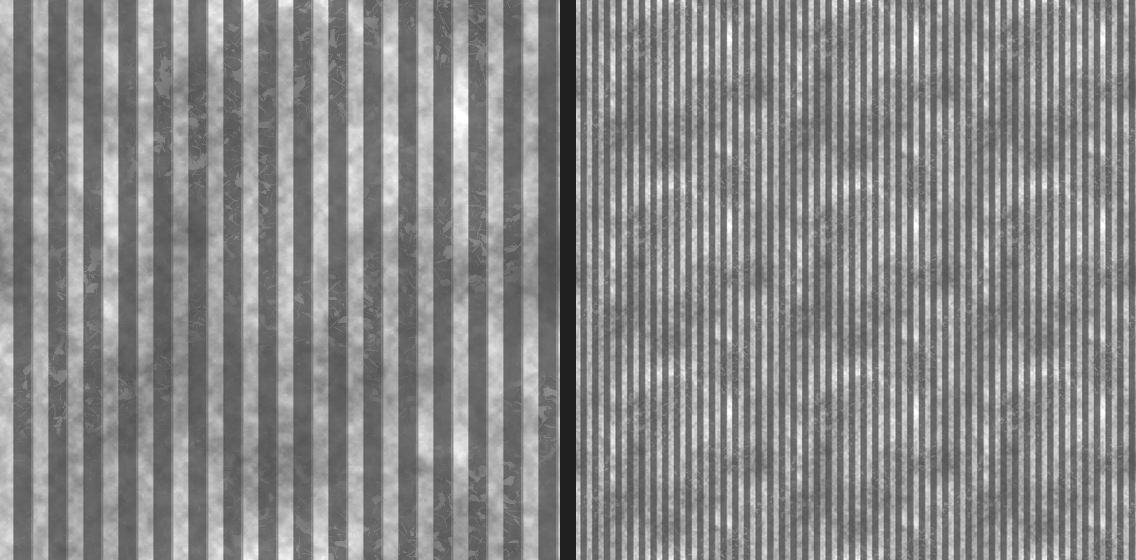
Left: one tile. Right: repeated 3 by 3.
Reproduce this pattern procedurally as a three.js fragment shader.

```glsl
// Sixteen worn vertical stripes in dark and pale grey, with clouded stains, chips and scratches.
varying vec2 vUv;

const float STRIPES = 16.0;
const float DARK_START = 0.385;   // left edge of the dark band, in stripe periods
const float DARK_WIDTH = 0.515;
const float TRIM_WIDTH = 0.055;   // mid-grey strip right of the dark band
const float LINE_WIDTH = 0.022;
const float EDGE_SOFT = 0.018;
const float DARK_TONE = 0.395;
const float TRIM_TONE = 0.53;
const float LIGHT_TONE = 0.695;
const float LIGHT_STAIN = 0.50;
const float DARK_STAIN = 0.12;
const float LIGHT_MOTTLE = 0.30;
const float DARK_MOTTLE = 0.09;
const float GLOW = 0.15;
const float WEAR = 0.12;

float hash(vec2 p) {
  return fract(sin(dot(p, vec2(127.1, 311.7))) * 43758.5453);
}

// Value noise that wraps after a whole number of cells
float noise(vec2 p, float period, float seed) {
  vec2 i = floor(p);
  vec2 f = fract(p);
  f = f * f * (3.0 - 2.0 * f);
  vec2 a = mod(i, period) + seed;
  vec2 b = mod(i + 1.0, period) + seed;
  return mix(mix(hash(a), hash(vec2(b.x, a.y)), f.x),
             mix(hash(vec2(a.x, b.y)), hash(b), f.x), f.y);
}

float fbm(vec2 uv, float cells, float seed) {
  float sum = 0.0;
  float weight = 0.533;
  for (int k = 0; k < 4; k++) {
    sum += weight * noise(uv * cells, cells, seed);
    cells *= 2.0;
    seed += 17.3;
    weight *= 0.5;
  }
  return sum;
}

// Short strokes at random angles, one per cell of a wrapping grid
float scratches(vec2 uv, float cells, float seed) {
  vec2 p = uv * cells;
  vec2 home = floor(p);
  float ink = 0.0;
  for (int y = -1; y <= 1; y++) {
    for (int x = -1; x <= 1; x++) {
      vec2 cell = home + vec2(float(x), float(y));
      vec2 id = mod(cell, cells) + seed;
      vec2 jitter = vec2(hash(id + 3.1), hash(id + 7.7));
      float angle = 6.2832 * hash(id + 11.3);
      vec2 dir = vec2(cos(angle), sin(angle));
      vec2 d = p - cell - 0.25 - 0.5 * jitter;
      float along = dot(d, dir);
      float bend = 0.5 * (jitter.x - 0.5) * along * along;
      float reach = mix(0.15, 0.65, jitter.y);
      float dist = length(vec2(max(abs(along) - reach, 0.0), dot(d, vec2(-dir.y, dir.x)) + bend));
      float strength = hash(id + 19.9);
      ink = max(ink, strength * (1.0 - smoothstep(0.02, 0.085, dist)));
    }
  }
  return ink;
}

// Coverage of a band within the repeating stripe period
float band(float x, float start, float width) {
  float d = abs(fract(x - start - 0.5 * width + 0.5) - 0.5) - 0.5 * width;
  return 1.0 - smoothstep(-EDGE_SOFT, EDGE_SOFT, d);
}

void main() {
  vec2 uv = vUv;
  float x = uv.x * STRIPES;

  // Stains and fine mottling
  float stain = fbm(uv, 6.0, 2.0) - 0.5;
  float mottle = fbm(uv, 56.0, 31.0) - 0.5;
  float glow = smoothstep(0.58, 0.82, fbm(uv, 5.0, 67.0));

  // Chips and scratches gathered in patches
  float patches = smoothstep(0.40, 0.68, fbm(uv, 7.0, 93.0));
  vec2 warp = vec2(noise(uv * 48.0, 48.0, 5.0), noise(uv * 48.0, 48.0, 41.0)) - 0.5;
  float chips = smoothstep(0.57, 0.66, fbm(uv + 0.018 * warp, 64.0, 151.0));
  float strokes = max(scratches(uv + 0.008 * warp, 44.0, 13.0),
                      scratches(uv + 0.005 * warp, 72.0, 57.0));
  float specks = smoothstep(0.82, 0.95, noise(uv * 180.0, 180.0, 77.0));
  float wear = max(chips, 0.8 * strokes) * (0.10 + 0.90 * patches) + 0.25 * specks;

  // Band tones
  float light = LIGHT_TONE + LIGHT_STAIN * stain + LIGHT_MOTTLE * mottle + GLOW * glow
              + 0.04 * specks;
  float dark = DARK_TONE + DARK_STAIN * stain + DARK_MOTTLE * mottle + 0.03 * glow
             + WEAR * min(wear, 1.0);
  float trim = TRIM_TONE + 0.5 * LIGHT_STAIN * stain + LIGHT_MOTTLE * 0.5 * mottle
             + 0.3 * WEAR * wear;

  // Stripes with thin shaded edges
  float trimStart = DARK_START + DARK_WIDTH;
  float tone = mix(light, trim, band(x, trimStart, TRIM_WIDTH));
  tone = mix(tone, dark, band(x, DARK_START, DARK_WIDTH));
  tone -= 0.06 * band(x, DARK_START, LINE_WIDTH);
  tone -= 0.04 * band(x, trimStart + 0.5 * TRIM_WIDTH, LINE_WIDTH);

  gl_FragColor = vec4(vec3(clamp(tone, 0.0, 1.0)), 1.0);
}
```
